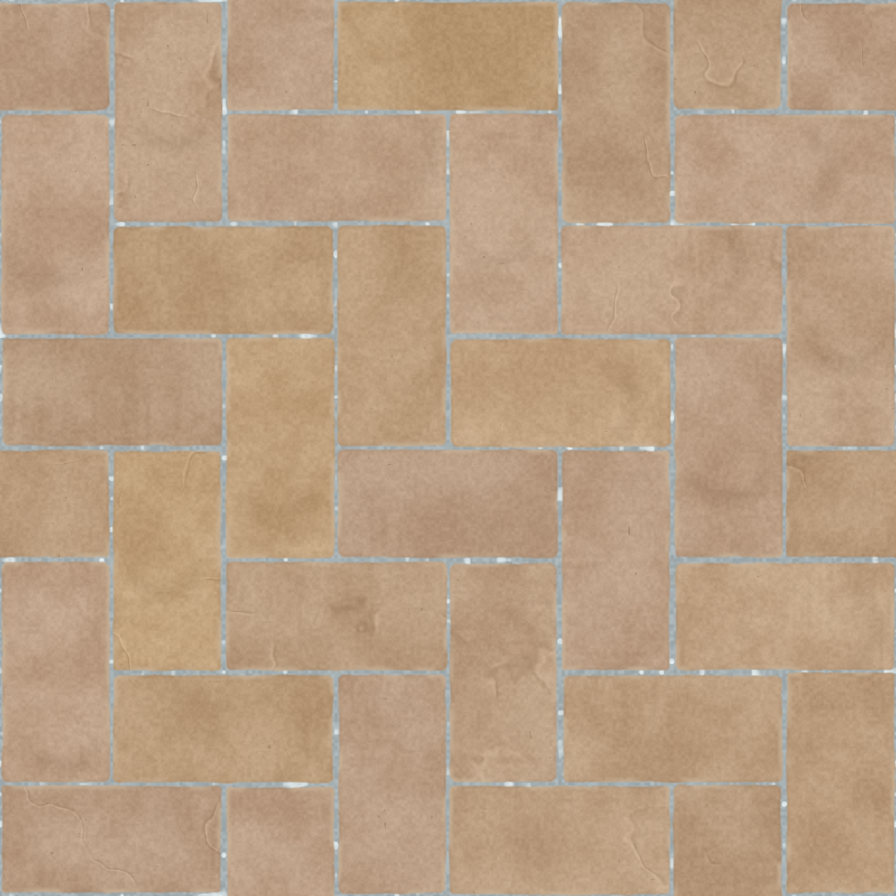
Give the GLSL for this texture, as a WebGL 1 fragment shader.

```glsl
precision highp float;
uniform vec2 u_resolution;

#define CELLS 8.0
#define JOINT 0.021
#define CORNER 0.045
#define EDGE_WOBBLE 0.020
#define TONE_SPREAD 0.034
#define GRAIN 0.075
#define CLAY_DARK vec3(0.705, 0.583, 0.470)
#define CLAY_LIGHT vec3(0.760, 0.650, 0.540)
#define CLAY_RIM vec3(0.785, 0.700, 0.595)
#define GROUT vec3(0.645, 0.685, 0.695)

float hash(vec2 p) {
  vec3 q = fract(vec3(p.xyx) * 0.1031);
  q += dot(q, q.yzx + 33.33);
  return fract((q.x + q.y) * q.z);
}

// Value noise that wraps after the given period
float noise(vec2 p, float period) {
  vec2 i = floor(p), f = fract(p);
  f = f * f * (3.0 - 2.0 * f);
  vec2 a = mod(i, period), b = mod(i + 1.0, period);
  return mix(mix(hash(a), hash(vec2(b.x, a.y)), f.x),
             mix(hash(vec2(a.x, b.y)), hash(b), f.x), f.y);
}

float surfaceNoise(vec2 p) { return noise(p, 4096.0); }

float fbm(vec2 p) {
  float sum = 0.0, amp = 0.5;
  for (int i = 0; i < 4; i++) {
    sum += amp * surfaceNoise(p);
    p = p * 2.1 + 11.3;
    amp *= 0.5;
  }
  return sum / 0.9375;
}

float roundedBox(vec2 p, vec2 halfSize, float radius) {
  vec2 q = abs(p) - halfSize + radius;
  return length(max(q, 0.0)) + min(max(q.x, q.y), 0.0) - radius;
}

// Fired clay; p is centred on the brick with its long axis along x
vec3 clay(vec2 p, vec2 id, float d) {
  float seed = hash(id + 3.7);
  vec2 s = p + 40.0 + id * 7.0;

  float mottle = fbm(s * 2.2);
  vec3 col = mix(CLAY_DARK, CLAY_LIGHT, smoothstep(0.2, 0.8, mottle));
  col += TONE_SPREAD * (seed - 0.5);
  col += vec3(0.2, 0.0, -1.0) * 0.045 * (pow(hash(id + 8.1), 3.0) - 0.25);

  // Faint ribs across the brick and a crescent left by pressing
  float ribs = surfaceNoise(s * vec2(19.0, 1.6)) - 0.5;
  col += 0.028 * ribs * smoothstep(0.45, 0.75, surfaceNoise(s * 1.7 + 5.0));
  vec2 centre = vec2(hash(id + 1.3) - 0.2, 0.3 * hash(id + 2.9) - 0.15);
  float arc = (length(p - centre) - 0.32) * 11.0;
  col -= 0.035 * exp(-arc * arc) * step(0.5, seed) * smoothstep(-0.1, 0.3, p.x - centre.x);

  // Embossed creases on some bricks
  float crease = (surfaceNoise(s * 1.9 + 21.0) + 0.12 * surfaceNoise(s * 9.0) - 0.56) / 0.022;
  float creased = step(0.55, hash(id + 6.4)) * smoothstep(0.48, 0.7, surfaceNoise(s * 2.6 + 9.0));
  col += 0.10 * crease * exp(-crease * crease) * creased;

  // Leathery grain, pits and a pale worn rim
  float grain = 0.6 * surfaceNoise(s * 31.0) + 0.4 * surfaceNoise(s * 58.0);
  col += GRAIN * (grain - 0.5);
  col -= 0.09 * smoothstep(0.93, 0.99, surfaceNoise(s * 17.0 + 3.0)) * smoothstep(0.55, 0.75, mottle);
  float worn = smoothstep(0.4, 0.75, surfaceNoise(s * 5.0 + 14.0));
  col = mix(col, CLAY_RIM, 0.65 * worn * smoothstep(-0.055, -0.005, d));
  return col - 0.025 * (1.0 - worn) * smoothstep(-0.04, 0.0, d);
}

void main() {
  vec2 uv = gl_FragCoord.xy / u_resolution;
  vec2 p = vec2(uv.x, 1.0 - uv.y) * CELLS;
  float pixel = CELLS / min(u_resolution.x, u_resolution.y);

  // Herringbone: each diagonal step cycles left, right, top, bottom half
  vec2 cell = floor(p);
  float phase = mod(cell.x + cell.y + 1.0, 4.0);
  bool upright = phase > 1.5;
  vec2 origin = cell;
  if (phase > 2.5) origin.y -= 1.0;
  else if (phase > 0.5 && !upright) origin.x -= 1.0;
  vec2 id = mod(origin, CELLS);
  vec2 local = p - origin;
  if (upright) local = local.yx;
  local -= vec2(1.0, 0.5);

  // Slightly uneven brick placement, size and outline
  vec2 shift = 0.018 * (vec2(hash(id + 0.5), hash(id + 4.2)) - 0.5);
  float wobble = 0.6 * noise(p * 5.0, CELLS * 5.0) + 0.4 * noise(p * 19.0, CELLS * 19.0) - 0.5;
  float inset = JOINT * (0.75 + 0.5 * hash(id + 7.7));
  float radius = CORNER * (0.5 + hash(id + 9.3));
  float d = roundedBox(local - shift, vec2(1.0, 0.5) - inset, radius) + EDGE_WOBBLE * wobble;

  // Sandy grout with a few pale lime specks
  float sand = noise(p * 34.0, CELLS * 34.0);
  vec3 grout = GROUT + 0.10 * (sand - 0.5);
  grout += 0.2 * smoothstep(0.8, 0.95, noise(p * 11.0, CELLS * 11.0));

  float soft = 0.006 + 0.7 * pixel;
  vec3 col = mix(clay(local, id, d), grout, smoothstep(-soft, soft, d));
  gl_FragColor = vec4(col, 1.0);
}
```
